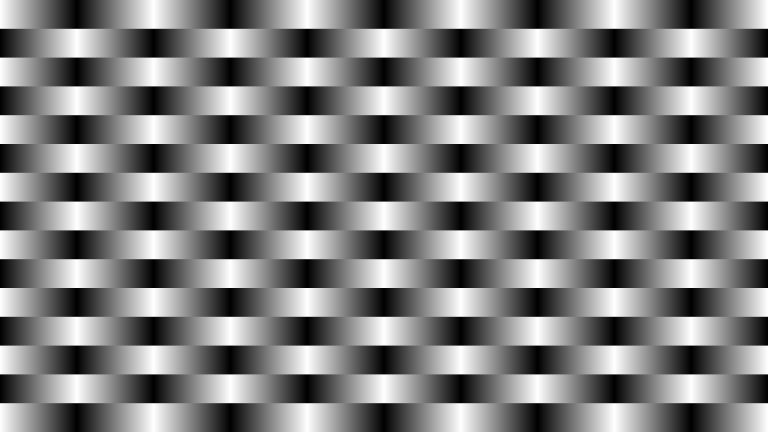
A Shadertoy shader for this pattern:

```glsl
const float COLUMNS = 5.0;
const float ROWS = 15.0;

// Linear ramp: 1 at whole numbers, 0 halfway between them
float triangleWave(float x) {
    return abs(2.0 * fract(x) - 1.0);
}

// Coverage of alternating unit bands, 1 in the even ones, with soft edges
float evenBand(float y, float edgeWidth) {
    float signedDistance = 0.5 - abs(mod(y + 0.5, 2.0) - 1.0);
    return clamp(signedDistance / edgeWidth + 0.5, 0.0, 1.0);
}

void mainImage(out vec4 fragColor, in vec2 fragCoord) {
    vec2 uv = fragCoord / iResolution.xy;

    // Black to white gradient repeated across
    float gradient = triangleWave(uv.x * COLUMNS);

    // Every other row is inverted, which shifts it by half a repeat
    float isEven = evenBand(uv.y * ROWS, ROWS / iResolution.y);
    float brightness = mix(1.0 - gradient, gradient, isEven);

    fragColor = vec4(vec3(brightness), 1.0);
}
```
